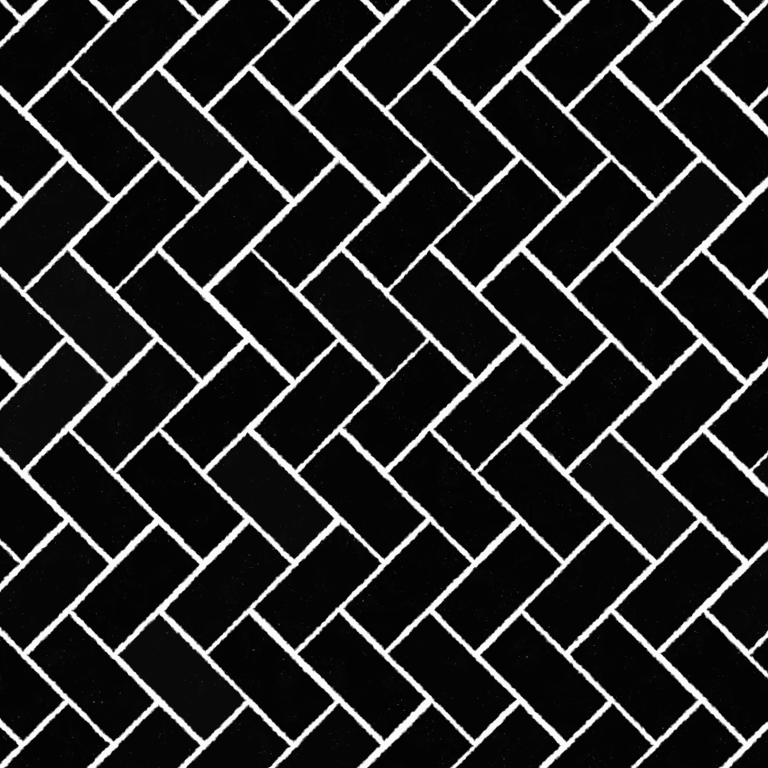
This pattern is drawn by a Shadertoy shader. Its source:

```glsl
// Black herringbone bricks laid at 45 degrees with rough white joints.
// A 2:1 brick is looked up from a period-4 diagonal cell index, then nudged,
// turned and eroded with gradient noise so that the joints vary in width.

vec2 hash2(vec2 p) {
    vec3 q = fract(vec3(p.xyx) * vec3(0.1031, 0.1030, 0.0973));
    q += dot(q, q.yzx + 33.33);
    return fract((q.xx + q.yz) * q.zy);
}

float gradientNoise(vec2 p) {
    vec2 i = floor(p), f = p - i;
    vec2 w = f * f * f * (f * (f * 6.0 - 15.0) + 10.0);
    vec2 e = vec2(0.0, 1.0);
    float a = dot(hash2(i) * 2.0 - 1.0, f);
    float b = dot(hash2(i + e.yx) * 2.0 - 1.0, f - e.yx);
    float c = dot(hash2(i + e.xy) * 2.0 - 1.0, f - e.xy);
    float d = dot(hash2(i + e.yy) * 2.0 - 1.0, f - e.yy);
    return mix(mix(a, b, w.x), mix(c, d, w.x), w.y);
}

float boxDistance(vec2 p, vec2 halfSize) {
    vec2 q = abs(p) - halfSize;
    return length(max(q, 0.0)) + min(max(q.x, q.y), 0.0);
}

// Finds the brick that owns a point: its centre (xy) and half size (zw).
vec4 herringboneBrick(vec2 p) {
    vec2 cell = floor(p);
    float k = mod(cell.x - cell.y, 4.0);
    bool lengthwise = k > 1.5;
    if (k > 2.5) cell.x -= 1.0;
    if (k < 0.5) cell.y -= 1.0;
    vec2 halfSize = lengthwise ? vec2(1.0, 0.5) : vec2(0.5, 1.0);
    return vec4(cell + halfSize, halfSize);
}

// Near-black face with faint swirls and fine dust.
float brickShade(vec2 p, vec2 seed) {
    vec2 warp = vec2(gradientNoise(p * 2.0), gradientNoise(p * 2.0 + 37.0));
    float swirl = 1.0 - abs(gradientNoise(p * 3.5 + warp * 3.0 + seed * 20.0)) * 6.0;
    float patches = smoothstep(-0.2, 0.4, gradientNoise(p * 2.5 + 11.0));
    float dust = smoothstep(0.27, 0.6, gradientNoise(p * 21.0 + 5.0));
    float worn = pow(seed.y, 6.0) * 0.025;
    return 0.013 + worn + 0.012 * max(swirl, 0.0) * patches + 0.2 * dust * patches;
}

void mainImage(out vec4 fragColor, in vec2 fragCoord) {
    // Diagonal axes in brick widths: x runs down-right, y runs up-right
    vec2 canvas = (fragCoord - 0.5 * iResolution.xy) / iResolution.y;
    vec2 p = vec2(canvas.x - canvas.y, canvas.x + canvas.y) * 8.48 - vec2(0.0, 0.02);
    float pixel = 12.0 / iResolution.y;

    // Each brick sits slightly off its place and slightly turned
    vec4 brick = herringboneBrick(p);
    vec2 seed = hash2(brick.xy + 71.0);
    vec2 local = p - brick.xy - (hash2(brick.xy + 19.0) - 0.5) * 0.036;
    local += (seed.x - 0.5) * 0.022 * vec2(-local.y, local.x);

    // Ragged outline from coarse and fine erosion
    float ragged = 0.018 * gradientNoise(p * 9.0)
                 + 0.022 * gradientNoise(p * 19.0 + 13.0)
                 + 0.012 * gradientNoise(p * 2.3 + 47.0);
    float d = boxDistance(local, brick.zw - 0.045) + ragged;

    float joint = smoothstep(-1.0, 1.0, d / max(pixel, 0.02));
    float shade = mix(brickShade(p, seed), 0.985, joint);
    fragColor = vec4(vec3(shade), 1.0);
}
```
